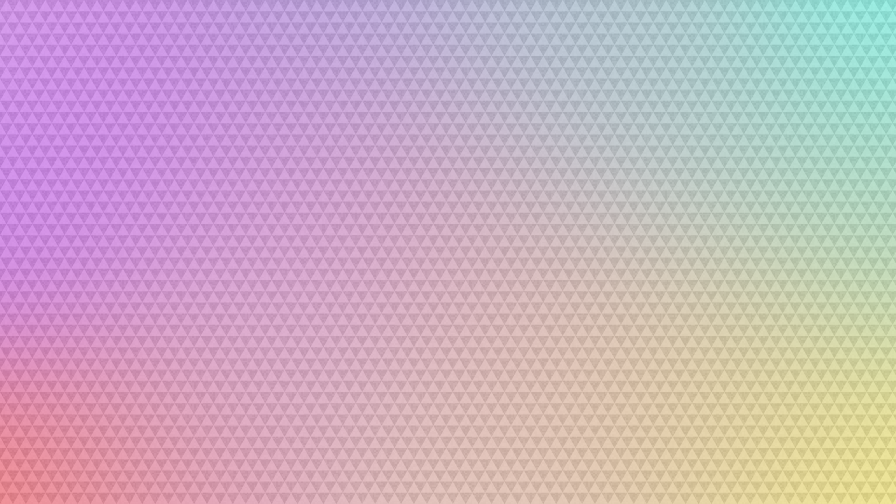
A WebGL 1 fragment shader for this background:

```glsl
precision highp float;

uniform vec2 u_resolution;

#define ROWS 45.0
#define TRIANGLE_ASPECT 1.155
#define ROW_STAGGER 0.5
#define TRIANGLE_CONTRAST 0.078
#define BLEND_SHARPNESS 10.0
#define GRAIN_CELLS 288.0
#define GRAIN_AMOUNT 0.04

// Sine-free hash, 0 to 1
float hash(vec2 cell) {
    vec3 h = fract(cell.xyx * 0.1031);
    h += dot(h, h.yzx + 33.33);
    return fract((h.x + h.y) * h.z);
}

// Colour in rgb with its Gaussian weight in alpha
vec4 glow(vec2 p, vec2 centre, vec3 colour) {
    vec2 offset = p - centre;
    float weight = exp(-BLEND_SHARPNESS * dot(offset, offset));
    return vec4(colour * weight, weight);
}

// Normalised blend of soft colour anchors
vec3 meshGradient(vec2 p, float right) {
    vec3 violet = vec3(0.78, 0.52, 0.89);
    vec3 lilac = vec3(0.80, 0.59, 0.88);
    vec3 periwinkle = vec3(0.69, 0.65, 0.85);
    vec3 pink = vec3(0.82, 0.60, 0.81);
    vec3 rose = vec3(0.82, 0.65, 0.73);
    vec3 mauve = vec3(0.82, 0.67, 0.78);
    vec3 steel = vec3(0.68, 0.75, 0.81);
    vec3 mist = vec3(0.69, 0.79, 0.78);
    vec3 aqua = vec3(0.53, 0.91, 0.87);
    vec3 sage = vec3(0.69, 0.82, 0.73);
    vec3 peach = vec3(0.85, 0.74, 0.69);
    vec3 sand = vec3(0.86, 0.79, 0.62);
    vec3 yellow = vec3(0.91, 0.87, 0.53);
    vec3 salmon = vec3(0.86, 0.60, 0.67);
    vec3 coral = vec3(0.92, 0.49, 0.48);

    // Upper band
    vec4 sum = glow(p, vec2(0.0, 1.0), lilac);
    sum += glow(p, vec2(0.28, 0.78), violet);
    sum += glow(p, vec2(0.65, 1.0), periwinkle);
    sum += glow(p, vec2(1.1, 0.9), steel);
    sum += glow(p, vec2(right, 1.0), aqua);

    // Middle band
    sum += glow(p, vec2(0.0, 0.52), violet);
    sum += glow(p, vec2(0.6, 0.65), pink);
    sum += glow(p, vec2(0.92, 0.54), rose);
    sum += glow(p, vec2(1.35, 0.75), mist);
    sum += glow(p, vec2(right, 0.56), sage);

    // Lower band
    sum += glow(p, vec2(0.0, 0.0), coral);
    sum += glow(p, vec2(0.33, 0.03), salmon);
    sum += glow(p, vec2(0.5, 0.28), mauve);
    sum += glow(p, vec2(0.9, 0.0), peach);
    sum += glow(p, vec2(1.12, 0.35), peach);
    sum += glow(p, vec2(1.42, 0.22), sand);
    sum += glow(p, vec2(right, 0.06), yellow);
    return sum.rgb / sum.a;
}

// 1 in upright triangles, 0 in the inverted gaps
float triangleRows(vec2 p, float pixel) {
    vec2 grid = p * ROWS / vec2(TRIANGLE_ASPECT, 1.0);
    grid.x += ROW_STAGGER * mod(floor(grid.y), 2.0);
    vec2 cell = fract(grid);
    float blur = pixel * ROWS;
    float halfWidth = 0.5 * TRIANGLE_ASPECT;
    float side = halfWidth * (1.0 - cell.y) - abs(cell.x - 0.5) * TRIANGLE_ASPECT;
    side /= length(vec2(1.0, halfWidth));
    float upright = smoothstep(-0.6 * blur, 0.6 * blur, side);
    float rowEdge = min(cell.y, 1.0 - cell.y);
    return mix(0.5, upright, smoothstep(0.0, 0.6 * blur, rowEdge));
}

void main() {
    vec2 p = gl_FragCoord.xy / u_resolution.y;
    float right = u_resolution.x / u_resolution.y;
    vec3 colour = meshGradient(p, right);

    // Triangle relief
    float upright = triangleRows(p, 1.0 / u_resolution.y);
    colour += TRIANGLE_CONTRAST * (upright - 0.5);

    // Fine grain, stronger in the dark triangles
    float grain = hash(floor(p * GRAIN_CELLS)) - 0.5;
    colour += GRAIN_AMOUNT * grain * mix(1.0, 0.4, upright);

    gl_FragColor = vec4(clamp(colour, 0.0, 1.0), 1.0);
}
```
